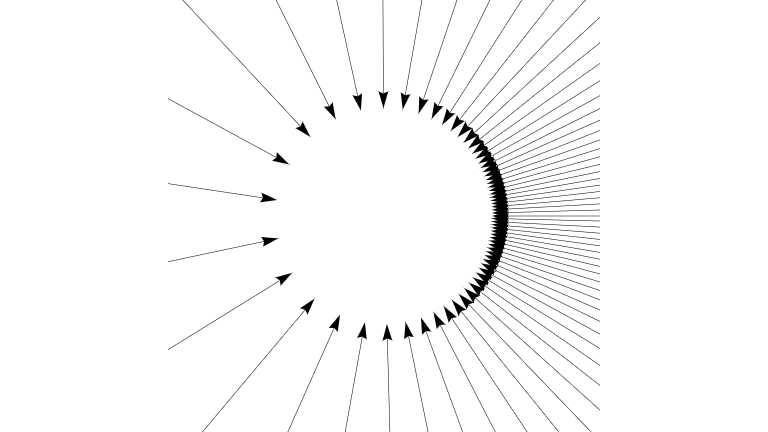
Give the GLSL for this background, as a Shadertoy shader.

```glsl
// Thin black rays point inward at a circle, each ending in a notched arrowhead.
// Evenly stepped angles are squeezed by a half-angle tangent map, so the rays
// crowd together on the right; everything is measured in canvas heights.

#define RAY_COUNT 63
#define RAY_STEP 0.1
#define SQUEEZE 0.279
#define RING_RADIUS 0.25
#define HEAD_LENGTH 0.0382
#define HEAD_NOTCH 0.0338
#define HEAD_HALF_WIDTH 0.0112
#define LINE_WIDTH 0.0012
#define FRAME_HALF_WIDTH 0.5
#define INK vec3(0.0)
#define PAPER vec3(1.0)

// Fraction of a pixel covered by a shape at signed distance d
float coverage(float d, float pixel) {
    return clamp(0.5 - d / pixel, 0.0, 1.0);
}

// Box-filtered stripe, exact even when thinner than one pixel
float stripe(float offset, float width, float pixel) {
    float low = max(offset - 0.5 * pixel, -0.5 * width);
    float high = min(offset + 0.5 * pixel, 0.5 * width);
    return clamp((high - low) / pixel, 0.0, 1.0);
}

// Notched arrowhead with its tip at the origin, opening along +x
float arrowhead(vec2 p) {
    p.y = abs(p.y);
    vec2 sideNormal = normalize(vec2(-HEAD_HALF_WIDTH, HEAD_LENGTH));
    vec2 backNormal = normalize(vec2(HEAD_HALF_WIDTH, HEAD_NOTCH - HEAD_LENGTH));
    float side = dot(p, sideNormal);
    float back = dot(p - vec2(HEAD_NOTCH, 0.0), backNormal);
    return max(side, back);
}

// Direction of a ray after its even angle has been squeezed toward +x
vec2 rayDirection(int index) {
    float halfAngle = 0.5 * RAY_STEP * float(index);
    float angle = 2.0 * atan(SQUEEZE * sin(halfAngle), cos(halfAngle));
    return vec2(cos(angle), sin(angle));
}

void mainImage(out vec4 fragColor, in vec2 fragCoord) {
    float pixel = 1.0 / iResolution.y;
    vec2 pos = (fragCoord - 0.5 * iResolution.xy) * pixel;
    float frame = coverage(abs(pos.x) - FRAME_HALF_WIDTH, pixel);

    // Light left after every ray has laid down its ink
    float light = 1.0;
    for (int i = 0; i < RAY_COUNT; i++) {
        vec2 dir = rayDirection(i);
        vec2 local = vec2(dot(pos, dir) - RING_RADIUS, dir.x * pos.y - dir.y * pos.x);
        float shaft = stripe(local.y, LINE_WIDTH, pixel)
                    * coverage(HEAD_NOTCH - local.x, pixel);
        float head = coverage(arrowhead(local), pixel);
        light *= 1.0 - max(shaft, head);
    }

    fragColor = vec4(mix(PAPER, INK, (1.0 - light) * frame), 1.0);
}
```
